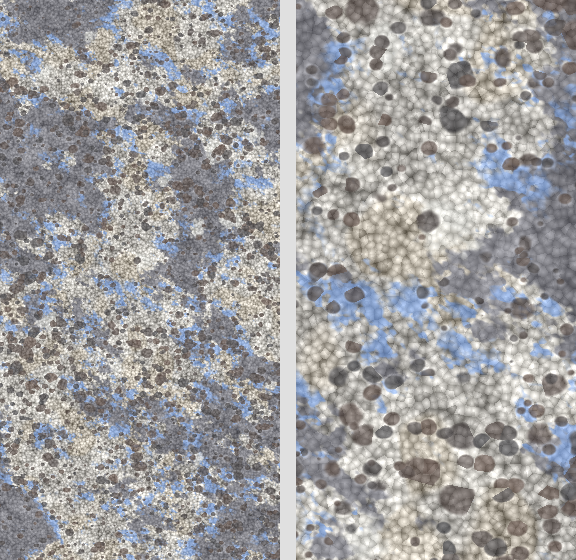
Left, the full canvas; right, a detail of the centre.
Write a Shadertoy shader that draws this texture.

```glsl
// Weathered stone: slate-grey rock under a pale, granular lichen crust,
// with blue flecks along the crust edges, dark pits and white rosettes.
// All layers come from cellular noise, thresholded at several scales.

const vec3 SLATE     = vec3(0.50, 0.50, 0.525);
const vec3 CRUST     = vec3(0.68, 0.67, 0.65);
const vec3 PALE      = vec3(0.80, 0.79, 0.765);
const vec3 OCHRE     = vec3(0.71, 0.67, 0.60);
const vec3 BLUE      = vec3(0.53, 0.65, 0.85);
const vec3 WHITE     = vec3(0.86, 0.86, 0.84);
const vec3 PIT_GREY  = vec3(0.35, 0.35, 0.36);
const vec3 PIT_BROWN = vec3(0.45, 0.39, 0.36);

vec3 hash3(vec2 c) {
    vec3 h = fract(c.xyx * vec3(0.1031, 0.1030, 0.0973));
    h += dot(h, h.yxz + 33.33);
    return fract((h.xxy + h.yzz) * h.zyx);
}

// Nearest cell: x = distance, y = gap to the second nearest, z = random id
vec3 nearestCell(vec2 p) {
    vec2 base = floor(p);
    float first = 9.0, second = 9.0, id = 0.0;
    for (int j = -1; j <= 1; j++)
    for (int i = -1; i <= 1; i++) {
        vec2 c = base + vec2(i, j);
        vec3 h = hash3(c);
        float d = length(c + h.xy - p);
        if (d < first) { second = first; first = d; id = h.z; }
        else second = min(second, d);
    }
    return vec3(first, second - first, id);
}

// Cell values blended smoothly into soft blobs, 0 to 1
float blobs(vec2 p) {
    vec2 base = floor(p);
    float total = 0.0, weight = 1e-4;
    for (int j = -1; j <= 1; j++)
    for (int i = -1; i <= 1; i++) {
        vec2 c = base + vec2(i, j);
        vec3 h = hash3(c);
        vec2 d = c + h.xy - p;
        float w = exp(-6.0 * dot(d, d));
        total += w * h.z;
        weight += w;
    }
    return total / weight;
}

float layeredBlobs(vec2 p, int octaves, float gain) {
    float total = 0.0, weight = 0.0, amp = 1.0;
    for (int i = 0; i < octaves; i++) {
        total += amp * blobs(p);
        weight += amp;
        amp *= gain;
        p = mat2(0.96, 0.28, -0.28, 0.96) * p * 2.03 + 17.3;
    }
    return total / weight;
}

// Scattered ragged spots: x = core mask, y = rim mask, z = random tint
vec3 spots(vec2 p, float share, float radius, float ragged) {
    vec3 cell = nearestCell(p);
    float pick = (cell.z - 1.0 + share) / share;
    float r = radius * (0.55 + 0.45 * pick);
    float d = cell.x + ragged;
    float present = step(0.0, pick);
    float core = 1.0 - smoothstep(r - 0.08, r + 0.06, d);
    float rim = 1.0 - smoothstep(r + 0.04, r + 0.22, d);
    return vec3(core, rim - core * rim, fract(pick * 7.31)) * present;
}

void mainImage(out vec4 fragColor, in vec2 fragCoord) {
    vec2 p = fragCoord / iResolution.x;
    vec2 drift = vec2(p.x, 1.25 * p.y + 0.3 * p.x);   // flat, sinking to the right

    // Fine grain: bright kernels with darker gaps
    vec3 kernel = nearestCell(p * 105.0);
    float speck = nearestCell(p * 190.0 + 40.0).z - 0.5;
    float mottle = blobs(p * 42.0 + 9.0) - 0.5;
    float grain = 0.42 * (0.42 - kernel.x) + 0.20 * (kernel.z - 0.5) + 0.13 * speck;

    // Crust, tinted in broad areas
    float cover = layeredBlobs(drift * 4.5 + 3.0, 6, 0.66);
    float tone = layeredBlobs(drift * 9.0 + 61.0, 4, 0.7);
    vec3 crust = mix(CRUST, PALE, smoothstep(0.42, 0.62, tone));
    crust = mix(crust, OCHRE, 0.6 * smoothstep(0.5, 0.75, blobs(p * 13.0 + 80.0)));
    crust += grain + 0.16 * mottle;

    // Bare slate
    vec3 slate = SLATE + 0.5 * grain + 0.14 * mottle + 0.15 * (tone - 0.5);
    float bare = smoothstep(0.505, 0.55, cover);
    vec3 color = mix(crust, slate, bare);

    // Blue flecks near the edge of the crust
    float fleck = layeredBlobs(drift * 19.0 + 130.0, 4, 0.7);
    float edge = 1.0 - smoothstep(0.03, 0.13, abs(cover - 0.51));
    float blue = smoothstep(0.53, 0.63, fleck) * edge;
    color = mix(color, BLUE + 0.45 * grain, 0.85 * blue);

    // White rosettes
    vec3 rosette = spots(p * 8.0 + 5.0, 0.12, 0.28, 0.5 * (fleck - 0.5) + 0.2 * mottle);
    color = mix(color, WHITE + 0.7 * grain, 0.75 * rosette.x);

    // Pits in two sizes, clustered, with pale rims
    float cluster = 0.5 * (0.5 - blobs(drift * 6.0 + 210.0));
    for (int i = 0; i < 2; i++) {
        float size = 24.0 + 22.0 * float(i);
        vec3 pit = spots(p * vec2(0.9, 1.1) * size + 31.0, 0.32, 0.42, cluster + 0.3 * mottle);
        vec3 floorColor = mix(PIT_GREY, PIT_BROWN, pit.z) + 0.4 * grain;
        color += 0.07 * pit.y;
        color = mix(color, floorColor, 0.8 * pit.x);
    }

    fragColor = vec4(clamp(color, 0.0, 1.0), 1.0);
}
```
